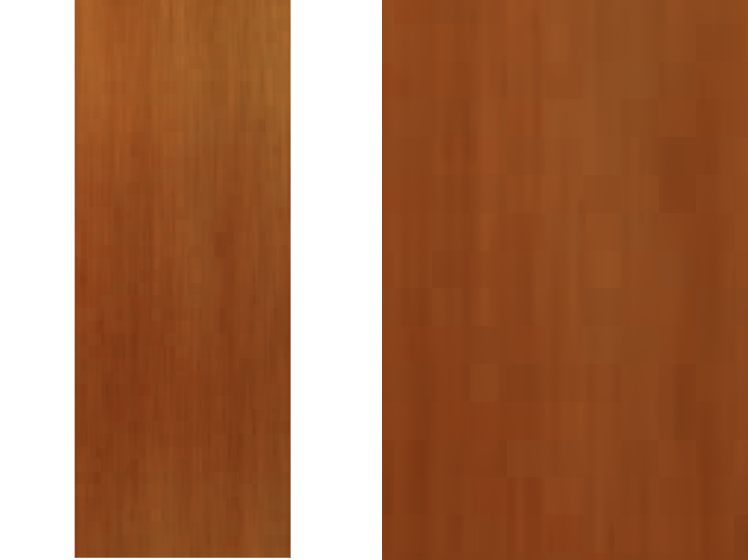
Left: the whole. Right: its middle third, enlarged.
Write a Shadertoy shader that draws this texture.

```glsl
// A tall reddish-brown wood panel standing on a white ground.
// Vertical value noise makes the grain, a soft gradient the stain,
// and a faint square mosaic varies tone and grain strength.

float hash(vec2 p) {
    vec3 q = fract(vec3(p.xyx) * 0.1031);
    q += dot(q, q.yzx + 33.33);
    return fract((q.x + q.y) * q.z);
}

// Smooth value noise in the range -1 to 1
float noise(vec2 p) {
    vec2 cell = floor(p), f = fract(p);
    f = f * f * (3.0 - 2.0 * f);
    float low = mix(hash(cell), hash(cell + vec2(1, 0)), f.x);
    float high = mix(hash(cell + vec2(0, 1)), hash(cell + vec2(1, 1)), f.x);
    return 2.0 * mix(low, high, f.y) - 1.0;
}

// Stain from the dark lower part up to the golden top
vec3 stainColor(float height) {
    vec3 color = mix(vec3(0.545, 0.285, 0.115), vec3(0.515, 0.250, 0.100),
                     smoothstep(0.0, 0.28, height));
    color = mix(color, vec3(0.565, 0.295, 0.125), smoothstep(0.3, 0.64, height));
    return mix(color, vec3(0.635, 0.365, 0.155), smoothstep(0.6, 0.9, height));
}

vec3 woodColor(vec2 p, vec2 panelUv) {
    vec3 color = stainColor(panelUv.y + 0.04 * noise(p * vec2(18.0, 3.0)));

    // Redder on the left, browner on the right
    float warmth = 0.5 - panelUv.x + 0.5 * noise(p * vec2(14.0, 3.5) + 40.0);
    color += warmth * vec3(0.026, -0.010, -0.008);

    // Mosaic cells, each with its own tone and grain strength
    vec2 tile = floor(p / 0.0225);
    float tileTone = hash(tile + 7.0) - 0.5;
    float tileGrain = mix(0.3, 1.0, hash(tile + 91.0));

    // Broad bands, medium streaks and fine fibres, all running upright
    float bands = noise(p * vec2(24.0, 2.0) + 11.0);
    float streaks = noise(p * vec2(75.0, 7.0) + 23.0);
    float fibres = noise(p * vec2(190.0, 14.0) + 57.0);
    float tone = 0.028 * bands + tileGrain * (0.024 * streaks + 0.020 * fibres);
    tone *= mix(0.8, 1.25, panelUv.y);

    // Short dark flecks and slightly shaded long sides
    float flecks = smoothstep(0.62, 0.95, noise(p * vec2(110.0, 26.0) + 83.0));
    tone -= 0.025 * flecks * tileGrain;
    tone += 0.016 * tileTone;
    float side = min(panelUv.x, 1.0 - panelUv.x);
    tone -= 0.03 * (1.0 - smoothstep(0.0, 0.025, side));

    color += tone * vec3(1.0, 0.85, 0.55);
    return color + (hash(tile + 135.0) - 0.5) * vec3(0.010, -0.006, -0.008);
}

void mainImage(out vec4 fragColor, in vec2 fragCoord) {
    vec2 uv = fragCoord / iResolution.xy;
    vec2 p = fragCoord / iResolution.y;
    vec2 panelMin = vec2(0.204, 0.004), panelMax = vec2(0.794, 1.02);
    vec2 panelUv = (uv - panelMin) / (panelMax - panelMin);

    // Distance inside the panel, in canvas heights
    vec2 inside = min(uv - panelMin, panelMax - uv);
    inside.x *= iResolution.x / iResolution.y;
    float blur = 0.7 / iResolution.y;
    float mask = smoothstep(-blur, blur, min(inside.x, inside.y));

    fragColor = vec4(mix(vec3(1.0), woodColor(p, panelUv), mask), 1.0);
}
```
